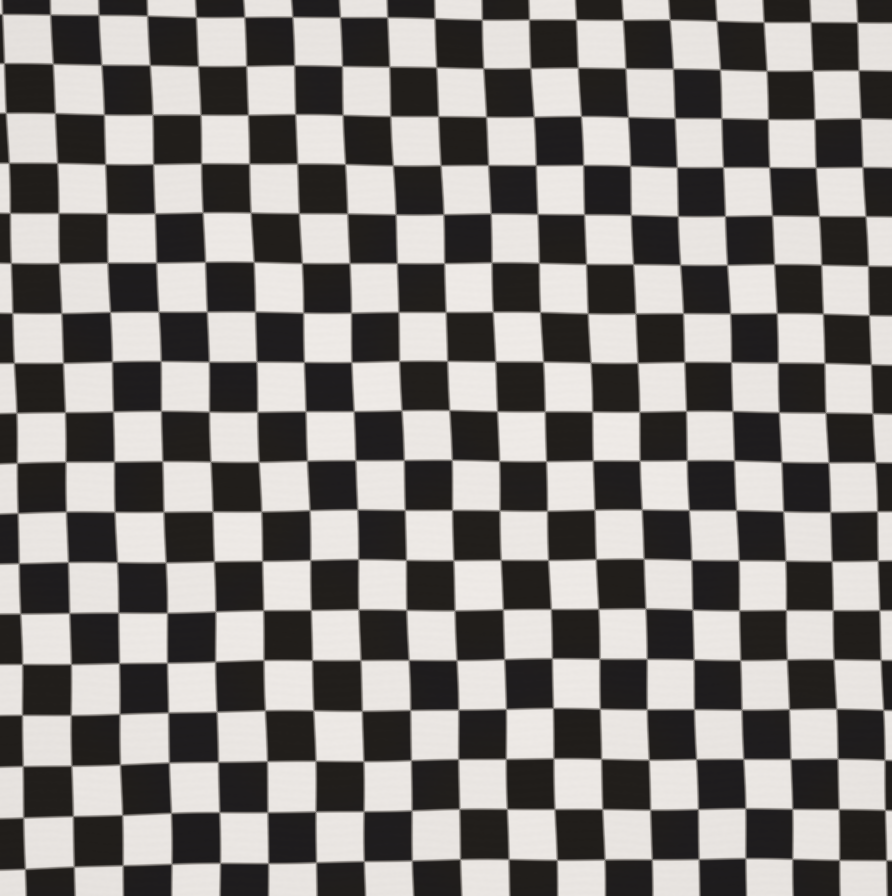
Write a Shadertoy shader that draws this pattern.

```glsl
#define CELL vec2(0.0531, 0.0561)
#define LINE_HALF 0.0010
#define SOFTNESS 0.0011
#define WOBBLE 0.0007
#define WEAVE 0.008
#define CELL_TINT 0.012
#define LIGHT_CLOTH vec3(0.918, 0.902, 0.888)
#define WARM_BLACK vec3(0.130, 0.118, 0.106)
#define COOL_BLACK vec3(0.120, 0.112, 0.118)
#define SEAM vec3(0.52, 0.50, 0.48)

float hash(vec2 p) {
    return fract(sin(dot(p, vec2(127.1, 311.7))) * 43758.5);
}

// Distance to the nearest jittered point
float cellular(vec2 p) {
    vec2 base = floor(p);
    float nearest = 2.0;
    for (int j = -1; j <= 1; j++)
    for (int i = -1; i <= 1; i++) {
        vec2 id = base + vec2(i, j);
        vec2 site = id + vec2(hash(id), hash(id + 17.3));
        nearest = min(nearest, distance(p, site));
    }
    return nearest;
}

float arch(float x) { return 4.0 * x * (1.0 - x); }

// Local cell size: the cloth is stretched unevenly
vec2 cellSize(vec2 p) {
    return CELL + vec2(0.00065 * p.y, -0.0022 * p.x + 0.0011 * p.x * p.x);
}

// Slight skew, bow and ripple; p runs down from the top left
vec2 clothGrid(vec2 p) {
    vec2 start = vec2(0.0027 + 0.025 * p.y + 0.0033 * arch(p.y),
                      0.0169 + 0.0091 * p.x);
    vec2 bow = vec2(0.0062 * arch(p.x), -0.0046 * arch(p.y));
    vec2 ripple = sin(p.yx * vec2(23.0, 19.0) + p * 11.0)
                + 0.5 * sin(p.yx * vec2(47.0, 41.0) - p * 17.0 + 2.0);
    return (p - start - bow + WOBBLE * ripple) / cellSize(p);
}

void mainImage(out vec4 fragColor, in vec2 fragCoord) {
    vec2 p = fragCoord / iResolution.xy;
    p.y = 1.0 - p.y;

    // Checker parity and distance to the nearest cell edge
    vec2 grid = clothGrid(p);
    vec2 id = floor(grid);
    vec2 toEdge = (0.5 - abs(fract(grid) - 0.5)) * cellSize(p);
    float edge = min(toEdge.x, toEdge.y);
    float parity = 1.0 - 2.0 * mod(id.x + id.y, 2.0);
    float soft = max(SOFTNESS, 0.6 / iResolution.y);

    // Light and dark squares with a thin seam between
    float light = smoothstep(-soft, soft, parity * edge);
    float cool = smoothstep(0.3, 0.7, cellular(p * 5.0));
    vec3 color = mix(mix(WARM_BLACK, COOL_BLACK, cool), LIGHT_CLOTH, light);
    float seam = 1.0 - smoothstep(LINE_HALF - soft, LINE_HALF + soft, edge);
    color = mix(color, SEAM, 0.8 * seam);

    // Fine weave, tint per square and soft falloff of light
    float weave = cellular(p * vec2(150.0, 260.0)) - 0.5
                + 0.4 * sin(p.y * 640.0 + 2.0 * sin(p.x * 31.0));
    float tint = (hash(id) - 0.5) * CELL_TINT;
    color += (WEAVE * weave + tint) * mix(0.4, 1.0, light);
    color *= 1.01 - 0.06 * dot(p - 0.5, p - 0.5);

    fragColor = vec4(clamp(color, 0.0, 1.0), 1.0);
}
```
